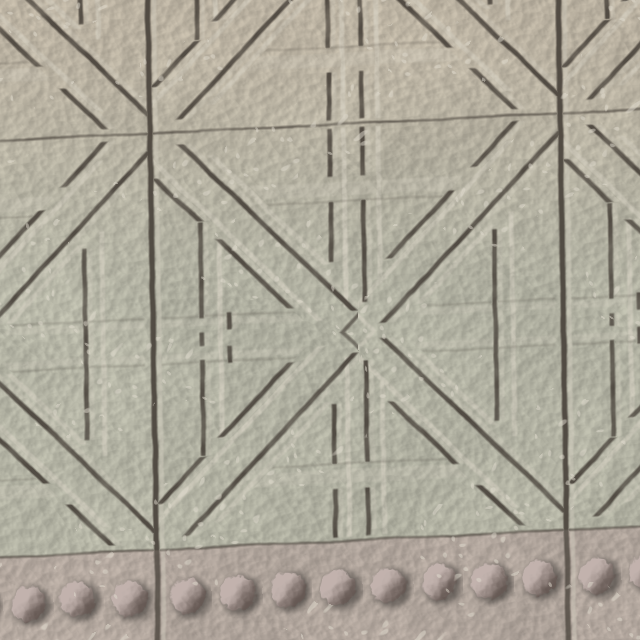
This pattern is drawn by a three.js fragment shader. Its source:

```glsl
// Worn stone panels, slightly skewed, each carved with crossing straps and incised
// grooves lit from the left, above a plain band with a row of domed rivets.
// Panels mirror about their middle; cellular grain and layered sines add the wear.
varying vec2 vUv;

const vec2 PANEL_ORIGIN = vec2(0.2344, 0.7917);
const vec2 PANEL_ACROSS = vec2(0.6406, 0.0312);
const vec2 PANEL_DOWN = vec2(0.0104, -0.651);
const float SOFT = 0.0035;
const float RIVET_STEP = 0.1228;
const float RIVET_RADIUS = 0.045;

float cross2(vec2 a, vec2 b) { return a.x * b.y - a.y * b.x; }

vec2 hash2(vec2 p) {
  return fract(sin(vec2(dot(p, vec2(127.1, 311.7)), dot(p, vec2(269.5, 183.3)))) * 43758.5);
}

// Distance to the nearest scattered point
float cellular(vec2 p) {
  vec2 cell = floor(p), f = p - cell;
  float nearest = 2.0;
  for (int j = -1; j <= 1; j++)
    for (int i = -1; i <= 1; i++) {
      vec2 o = vec2(float(i), float(j));
      nearest = min(nearest, length(o + hash2(cell + o) - f));
    }
  return nearest;
}

// Slope of the cellular surface, as seen under side light
float grain(vec2 p) { return cellular(p + vec2(0.3, -0.12)) - cellular(p); }

float layeredSines(vec2 p) {
  float sum = 0.0, amp = 0.5;
  for (int i = 0; i < 5; i++) {
    sum += amp * sin(p.x + 1.7 * sin(p.y)) * cos(p.y * 0.9 + 0.6);
    p = mat2(1.4, 1.1, -1.1, 1.4) * p + 1.3;
    amp *= 0.6;
  }
  return sum;
}

float line(float d, float halfWidth) {
  return 1.0 - smoothstep(halfWidth - SOFT, halfWidth + SOFT, abs(d));
}

float span(float t, float a, float b) {
  return smoothstep(a - SOFT, a + SOFT, t) * (1.0 - smoothstep(b - SOFT, b + SOFT, t));
}

// x: shadowed wall of an incised line, y: faint lit wall beside it
vec2 groove(float d, float mask) {
  return mask * vec2(line(d, 0.0056), 0.4 * line(d - 0.014, 0.005));
}

vec2 ridge(float d, float mask) { return vec2(0.0, mask * line(d, 0.006)); }

// Carving at x from the panel axis and w from its mid height: (shadow, light)
vec2 carving(float x, float w) {
  float left = step(x, 0.0), right = 1.0 - left;
  float d = x + mix(-w, w, left), k = 0.7071;
  float strapGap = 1.0 - span(w, 0.315, 0.375);

  // Diagonal straps
  vec2 c = groove((d - 0.042) * k, mix(span(w, 0.018, 0.46), span(w, 0.05, 0.47), left));
  c = max(c, groove((d + 0.1) * k, left * span(w, 0.065, 0.39) * (1.0 - span(w, 0.238, 0.282))));
  c = max(c, groove((d + 0.095) * k, right * span(w, 0.172, 0.485) * (1.0 - span(w, 0.328, 0.382))));
  c = max(c, ridge((d + 0.063) * k, 0.7 * span(w, 0.03, 0.44)));
  c = max(c, ridge((d - 0.088) * k, 0.6 * mix(span(w, 0.06, 0.24), span(w, 0.165, 0.44), left)));

  // Upright straps: centre, left, right
  c = max(c, groove(x - 0.017, span(w, 0.07, 0.49) * strapGap));
  c = max(c, groove(x + 0.063, span(w, 0.17, 0.49) * strapGap));
  c = max(c, ridge(x + 0.029, 0.8 * span(w, 0.06, 0.49)));
  c = max(c, ridge(x - 0.056, 0.7 * span(w, 0.12, 0.49)));
  c = max(c, groove(x + 0.382, span(w, 0.05, 0.28) + span(w, -0.1, 0.016)));
  c = max(c, groove(x + 0.314, span(w, 0.02, 0.061)));
  c = max(c, ridge(x + 0.336, 0.85 * span(w, -0.1, 0.24)));
  c = max(c, groove(x - 0.335, span(w, -0.1, 0.23)));
  c = max(c, ridge(x - 0.378, 0.75 * span(w, -0.1, 0.27)));

  // Shallow level straps and the diamond at the crossing
  float inner = span(abs(x), -0.1, w - 0.1), outer = span(abs(x), w + 0.1, 0.48);
  c.x = max(c.x, 0.2 * (line(w - 0.055, 0.003) * outer + line(w - 0.315, 0.003) * inner));
  c.y = max(c.y, 0.3 * (line(w - 0.04, 0.008) * outer + line(w - 0.345, 0.016) * inner));
  float diamond = line((abs(x) + w - 0.038) * k, 0.0045);
  return max(c, diamond * vec2(0.75 * left, 0.75 * right));
}

// Domed rivet over the ground colour
vec3 rivet(vec3 ground, vec2 offset, float rough) {
  float r = length(offset) / RIVET_RADIUS + 0.35 * rough;
  float lit = dot(offset / RIVET_RADIUS, vec2(-0.75, -0.6));
  vec3 dome = mix(vec3(0.40, 0.35, 0.33), vec3(0.76, 0.70, 0.68), smoothstep(-0.9, 0.45, lit + 0.5 * rough));
  float shadow = 1.0 - smoothstep(0.7, 1.35, length(offset - vec2(0.009, 0.006)) / RIVET_RADIUS);
  return mix(ground * (1.0 - 0.4 * shadow), dome, 1.0 - smoothstep(0.87, 1.0, r));
}

void main() {
  vec2 q = vUv - PANEL_ORIGIN;
  vec2 uv = vec2(cross2(q, PANEL_DOWN), cross2(PANEL_ACROSS, q)) / cross2(PANEL_ACROSS, PANEL_DOWN);
  uv += 0.0025 * vec2(layeredSines(vUv * 31.0), layeredSines(vUv * 27.0 + 9.0));
  float x = fract(uv.x) - 0.5, w = abs(fract(uv.y) - 0.5);
  float panel = 1.0 - smoothstep(1.0 - SOFT, 1.0 + SOFT, uv.y);

  // Stone ground with stains, pitted grain and a small tone shift per panel
  float stain = layeredSines(vUv * 13.0);
  float rough = 0.6 * grain(vUv * vec2(46.0, 58.0) + stain) + 0.4 * grain(vUv * 105.0);
  vec3 stone = mix(vec3(0.70, 0.70, 0.64), vec3(0.73, 0.695, 0.63), smoothstep(0.5, 1.0, vUv.y));
  vec3 color = mix(vec3(0.69, 0.645, 0.61), stone, panel);
  color *= 1.0 + 0.035 * stain + 0.27 * rough + 0.03 * (hash2(floor(uv)).x - 0.5);

  // Carved lines, worn unevenly, and the joints between panels
  float wear = 0.86 + 0.22 * layeredSines(vUv * 38.0 + 4.0);
  vec2 carved = carving(x, w) * panel * vec2(wear, wear * (0.85 + rough));
  float joint = line(0.5 - abs(x), 0.0065) * mix(0.8, 0.95, panel);
  float level = line(min(abs(uv.y), abs(uv.y - 1.0)), 0.003) * 0.7 * wear;
  carved = max(carved, vec2(max(joint, level), 0.45 * line(x + 0.485, 0.005)));
  color = mix(color, vec3(0.83, 0.81, 0.755), clamp(carved.y, 0.0, 0.9));
  color = mix(color, vec3(0.30, 0.275, 0.245), clamp(carved.x, 0.0, 0.95));

  // Eight rivets under each panel
  float slot = clamp(floor((x + 0.4287) / RIVET_STEP + 0.5), 0.0, 7.0);
  vec2 jitter = 0.006 * (hash2(vec2(slot, floor(uv.x))) - 0.5);
  color = rivet(color, vec2(x + 0.4287 - slot * RIVET_STEP, uv.y - 1.112) + jitter, rough);

  // Pale chips
  float chip = 1.0 - smoothstep(0.07, 0.16, cellular(vUv * 30.0 + stain));
  color = mix(color, vec3(0.88, 0.86, 0.81), 0.5 * chip * step(0.1, stain));
  gl_FragColor = vec4(color, 1.0);
}
```
